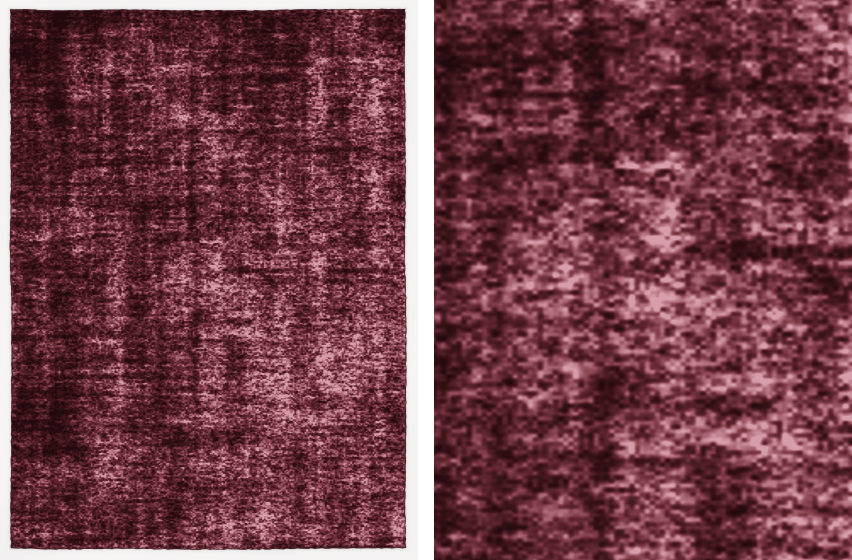
Left: the whole. Right: its middle third, enlarged.
Give the GLSL for this texture, as a WebGL 2 fragment shader.

```glsl
#version 300 es
precision highp float;
// Draws a worn, overdyed wine-red rug with woven grain on a pale floor.
uniform vec2 u_resolution;
out vec4 fragColor;

const vec3 FLOOR_COLOR = vec3(0.96, 0.95, 0.95);
const vec3 SELVAGE = vec3(0.27, 0.13, 0.15);
const vec3 SHADE = vec3(0.13, 0.035, 0.055);
const vec3 MAROON = vec3(0.22, 0.07, 0.09);
const vec3 WINE = vec3(0.36, 0.14, 0.18);
const vec3 ROSE = vec3(0.51, 0.24, 0.29);
const vec3 PINK = vec3(0.67, 0.40, 0.46);
const vec3 BLUSH = vec3(0.84, 0.62, 0.67);

float hash(vec2 p) {
  vec3 q = fract(vec3(p.xyx) * 0.1031);
  q += dot(q, q.yzx + 33.33);
  return fract((q.x + q.y) * q.z);
}

// Value noise centred on zero, scaled to about unit variance
float noise(vec2 p) {
  vec2 cell = floor(p);
  vec2 f = fract(p);
  f = f * f * (3.0 - 2.0 * f);
  float low = mix(hash(cell), hash(cell + vec2(1, 0)), f.x);
  float high = mix(hash(cell + vec2(0, 1)), hash(cell + vec2(1, 1)), f.x);
  return (mix(low, high, f.y) - 0.5) * 4.66;
}

float ramp(float start, float end, float x) {
  return clamp((x - start) / (end - start), 0.0, 1.0);
}

float boxDistance(vec2 p, vec2 halfSize) {
  vec2 d = abs(p) - halfSize;
  return length(max(d, 0.0)) + min(max(d.x, d.y), 0.0);
}

float segmentDistance(vec2 p, vec2 a, vec2 b) {
  vec2 ab = b - a;
  return length(p - a - ab * clamp(dot(p - a, ab) / dot(ab, ab), 0.0, 1.0));
}

// Broad wear: patches, tilted fading, warp columns and weft rows
float wear(vec2 p, vec2 uv) {
  float fade = mix(-0.5, 0.28, smoothstep(0.05, 0.5, uv.x));
  fade -= 0.45 * smoothstep(0.72, 1.0, uv.y);
  vec2 bent = p + 0.006 * vec2(noise(p * 17.0), noise(p * 19.0 + 40.0));
  float patches = 0.3 * noise(bent * vec2(10, 8) + 3.0)
                + 0.25 * noise(bent * vec2(28, 25) + 11.0);
  float columns = 0.25 * noise(p * vec2(52, 2.5) + 23.0)
                + 0.2 * noise(p * vec2(140, 6) + 31.0);
  float rows = 0.22 * noise(p * vec2(5, 85) + 47.0)
             + 0.28 * noise(p * vec2(16, 210) + 59.0);
  return fade + patches + columns + rows;
}

// Fine woven pile: short weft dashes and single knots
float pile(vec2 p) {
  return 0.5 * noise(p * vec2(150, 280) + 71.0)
       + 0.5 * noise(p * vec2(330, 400) + 83.0)
       + 0.2 * noise(p * vec2(75, 110) + 97.0);
}

// Short slanted scuffs scattered along two bands
float scuffs(vec2 p, float aspect, float pixel) {
  float mask = 0.0;
  for (int i = 0; i < 36; i++) {
    float id = float(i);
    float band = mix(0.25, 0.75, mod(id, 2.0));
    float x = (band + 0.07 * (hash(vec2(id, 1.5)) - 0.5)) * aspect;
    vec2 start = vec2(x, mix(0.32, 0.88, hash(vec2(id, 7.5))));
    float slant = mix(-0.3, 0.8, hash(vec2(id, 13.5)));
    float size = mix(0.005, 0.014, hash(vec2(id, 19.5)));
    float d = segmentDistance(p, start, start + size * vec2(slant, 1.0));
    mask = max(mask, 1.0 - smoothstep(0.0004, 0.0006 + pixel, d));
  }
  return mask;
}

vec3 dye(float tone) {
  vec3 c = mix(SHADE, MAROON, ramp(-2.0, -1.05, tone));
  c = mix(c, WINE, ramp(-1.05, -0.05, tone));
  c = mix(c, ROSE, ramp(-0.05, 0.75, tone));
  c = mix(c, PINK, ramp(0.75, 1.6, tone));
  return mix(c, BLUSH, ramp(1.6, 2.8, tone));
}

void main() {
  float pixel = 1.0 / u_resolution.y;
  vec2 p = gl_FragCoord.xy * pixel;
  float aspect = u_resolution.x * pixel;
  vec2 uv = vec2(p.x / aspect, p.y);

  // Rug outline with slightly uneven edges
  vec2 wobble = 0.0007 * vec2(noise(vec2(p.y * 9.0, 5.0)), noise(vec2(p.x * 9.0, 8.0)));
  wobble += 0.0003 * noise(p * 160.0);
  vec2 center = vec2(0.4975 * aspect, 0.5015);
  float edge = boxDistance(p - center + wobble, vec2(0.4725 * aspect, 0.4815));

  // Woven surface: worn areas show more grain
  float worn = wear(p, uv);
  float grain = pile(p) * clamp(0.9 + 0.25 * worn, 0.6, 1.3);
  float tone = worn + grain + 0.03;
  tone += 1.3 * scuffs(p, aspect, pixel) * (0.7 + 0.2 * noise(p * 200.0));
  vec3 rug = mix(dye(tone), SELVAGE, 0.75 * smoothstep(-0.003, -0.001, edge));

  // Pale floor with a soft contact shadow
  vec3 ground = FLOOR_COLOR + 0.004 * noise(p * 6.0);
  ground *= 1.0 - 0.12 * exp(-max(edge, 0.0) * 450.0);
  float cover = 1.0 - smoothstep(-0.6 * pixel, 0.6 * pixel, edge);
  fragColor = vec4(mix(ground, rug, cover), 1.0);
}
```
